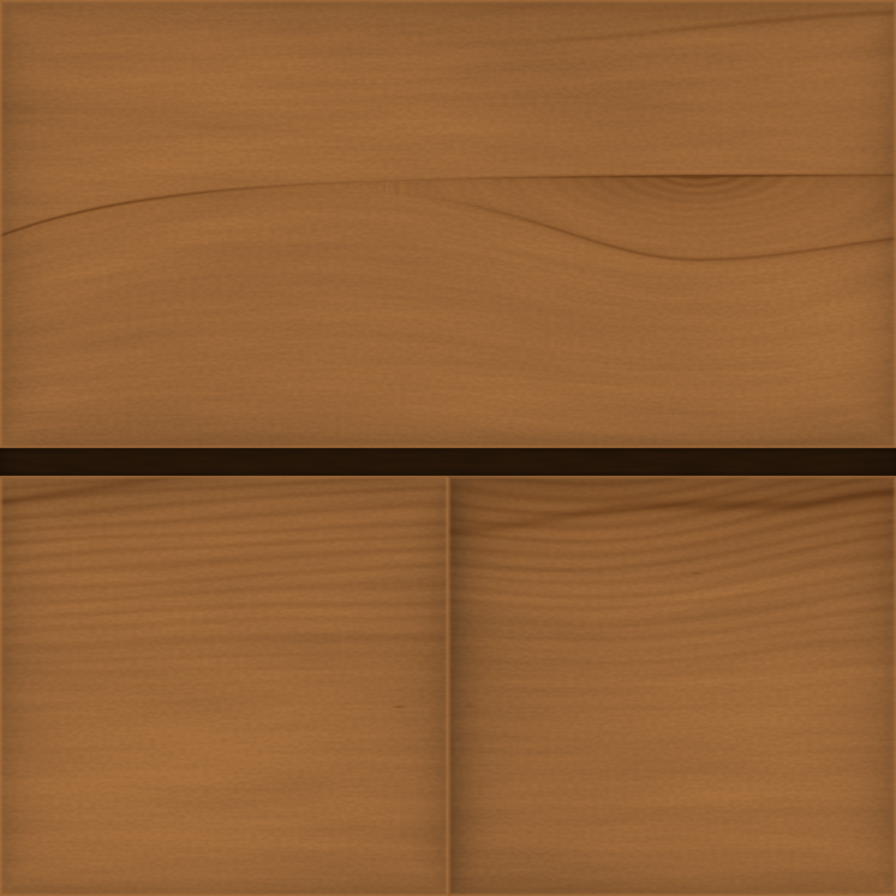
Write a WebGL 1 fragment shader that draws this texture.

```glsl
precision highp float;
// Three varnished wood panels: one wide board above a dark groove, two below.
// Gradient noise is stretched along bent grain coordinates; figure lines are
// soft strokes around curves, and each panel has a shaded border and lit rim.

uniform vec2 u_resolution;

#define WOOD vec3(0.612, 0.407, 0.225)
#define DEEP vec3(0.370, 0.205, 0.075)
#define GROOVE vec3(0.145, 0.084, 0.032)
#define RIM vec3(0.690, 0.455, 0.245)
#define GROOVE_LOW 0.469
#define GROOVE_HIGH 0.500
#define SEAM_X 0.500
#define FIBRE_GAIN 0.050
#define SPECKLE_GAIN 0.055
#define BORDER_SHADE 0.170
#define RIM_WIDTH 0.0028

vec2 hashGradient(vec2 cell) {
  vec3 p = fract(cell.xyx * vec3(0.1031, 0.1030, 0.0973));
  p += dot(p, p.yzx + 33.33);
  float angle = 6.2832 * fract((p.x + p.y) * p.z);
  return vec2(cos(angle), sin(angle));
}

float gradientNoise(vec2 p) {
  vec2 i = floor(p), f = fract(p);
  vec2 u = f * f * f * (f * (f * 6.0 - 15.0) + 10.0);
  float a = dot(hashGradient(i), f);
  float b = dot(hashGradient(i + vec2(1, 0)), f - vec2(1, 0));
  float c = dot(hashGradient(i + vec2(0, 1)), f - vec2(0, 1));
  float d = dot(hashGradient(i + vec2(1, 1)), f - vec2(1, 1));
  return mix(mix(a, b, u.x), mix(c, d, u.x), u.y);
}

// Fibres at rising frequency along the grain coordinate.
float fibres(vec2 grain) {
  float sum = 0.0, gain = 1.0;
  vec2 frequency = vec2(2.5, 28.0);
  for (int i = 0; i < 4; i++) {
    sum += gain * gradientNoise(grain * frequency + float(i) * 17.3);
    frequency *= vec2(1.8, 2.1);
    gain *= 0.8;
  }
  return sum;
}

float stroke(float dist, float width) {
  return exp(-dist * dist / (width * width));
}

float fleck(vec2 p, vec2 centre, float size) {
  return exp(-dot((p - centre) / vec2(size, size * 0.25), (p - centre) / vec2(size, size * 0.25)));
}

// Wide board: returns grain height in x, figure darkness in y.
vec2 wideBoard(vec2 p) {
  float joint = 0.805 - 0.068 * exp(-5.5 * p.x);
  float dx = p.x - 0.78;
  float bowl = 0.71 + mix(0.08, 0.036, step(0.0, dx)) * (1.0 - exp(-22.0 * dx * dx));
  float below = 1.0 - smoothstep(-0.001, 0.001, p.y - joint);
  float inBowl = below * smoothstep(-0.002, 0.002, p.y - bowl) * smoothstep(0.38, 0.46, p.x);

  float arch = -0.068 * exp(-5.5 * p.x) - 0.075 * stroke(dx, 0.24);
  float bent = p.y - arch * (0.25 + 0.75 * smoothstep(0.5, 0.74, p.y));
  float ring = length(vec2(dx * 0.39, p.y - 0.812));
  float upper = p.y - 0.035 * p.x * p.x * smoothstep(0.8, 0.98, p.y);
  float height = mix(upper, mix(bent, 0.4 - ring, inBowl), below);

  float figure = 0.55 * stroke(p.y - joint, 0.0019) * (0.6 + 0.4 * sin(p.x * 9.0 + 0.8));
  figure += 0.15 * below * exp(-max(joint - p.y, 0.0) / 0.012);
  figure += 0.33 * stroke(p.y - bowl, 0.0021) * smoothstep(0.41, 0.66, p.x);
  figure += 0.10 * stroke(p.y - bowl, 0.007) * smoothstep(0.41, 0.60, p.x);
  float rings = 0.5 + 0.5 * sin(ring * 720.0 + 2.0 * gradientNoise(p * 9.0));
  figure += inBowl * exp(-ring / 0.034) * (0.42 + 0.30 * rings);
  float crest = 0.950 + 0.037 * smoothstep(0.50, 1.05, p.x);
  figure += 0.28 * stroke(p.y - crest, 0.0035) * smoothstep(0.42, 0.85, p.x);
  figure += 0.10 * smoothstep(0.0, 0.03, p.y - crest) * smoothstep(0.3, 0.8, p.x);
  return vec2(height, figure);
}

// Lower boards: tight growth bands near the top, plainer wood beneath.
vec2 lowerBoard(vec2 p, float right) {
  float x = p.x - SEAM_X * right;
  float lift = smoothstep(0.12, 0.45, p.y);
  float slope = mix(0.085 * x - 0.055 * x * x, 0.05 * x - 0.02 * sin(x * 9.0), right);
  float height = p.y - slope * lift;
  float wander = gradientNoise(vec2(p.x * 3.0, height * 32.0) + right * 9.0);
  float bands = 0.5 + 0.5 * sin(height * 390.0 + 3.2 * wander);
  float figure = 0.17 * bands * bands * smoothstep(0.16, 0.40, p.y);

  float leftLine = stroke(p.y - 0.440 - 0.14 * x, 0.0045) * (1.0 - smoothstep(0.10, 0.26, x));
  float rightCurve = 0.408 + 0.028 * smoothstep(0.0, 0.24, x) + 0.014 * smoothstep(0.38, 0.5, x);
  float rightLine = stroke(p.y - rightCurve, 0.006) * (0.65 + 0.35 * smoothstep(0.1, 0.3, x));
  figure += mix(0.34 * leftLine, 0.36 * rightLine, right);
  figure += mix(0.06, 0.25, right) * smoothstep(0.33, 0.46, p.y);
  figure += 0.38 * fleck(p, vec2(0.445, 0.211), 0.006);
  figure += 0.24 * fleck(p, vec2(0.525, 0.212), 0.006);
  figure += 0.22 * fleck(p, vec2(0.777, 0.360), 0.005);
  return vec2(height, figure);
}

void main() {
  vec2 p = gl_FragCoord.xy / u_resolution;
  float pixel = 1.0 / u_resolution.y;
  float top = step(0.5 * (GROOVE_LOW + GROOVE_HIGH), p.y);
  float right = step(SEAM_X, p.x) * (1.0 - top);
  vec2 board = top > 0.5 ? wideBoard(p) : lowerBoard(p, right);

  // Grain, broad tonal drift and fine pores.
  float tone = FIBRE_GAIN * fibres(vec2(p.x + right * 5.0, board.x + top * 3.0));
  tone += 0.07 * gradientNoise(p * vec2(2.5, 5.0) + 4.0);
  tone += SPECKLE_GAIN * gradientNoise(p * vec2(150.0, 290.0));
  vec3 color = mix(WOOD * (1.0 + tone), DEEP, clamp(board.y, 0.0, 0.8));

  // Border shading and bright bevel around the current panel.
  vec2 low = vec2(SEAM_X * right, GROOVE_HIGH * top);
  vec2 high = vec2(mix(SEAM_X + 0.5 * right, 1.0, top), mix(GROOVE_LOW, 1.0, top));
  vec2 inset = min(p - low, high - p);
  float edge = max(min(inset.x, inset.y), 0.0);
  color *= 1.0 - BORDER_SHADE * exp(-edge / 0.025);
  color *= 1.0 - 0.20 * right * exp(-max(p.x - SEAM_X, 0.0) / 0.022);
  color = mix(color, RIM, 0.62 * stroke(edge, max(RIM_WIDTH, pixel)));

  // Recessed groove with softly darkened lips.
  float depth = min(p.y - GROOVE_LOW, GROOVE_HIGH - p.y);
  vec3 recess = GROOVE * (1.0 - 0.25 * stroke(depth, 0.004));
  recess *= 1.0 - 0.20 * exp(-min(p.x, 1.0 - p.x) / 0.012);
  recess *= 1.0 + 0.15 * gradientNoise(p * vec2(20.0, 180.0));
  color = mix(color, recess, smoothstep(-pixel, pixel, depth));
  gl_FragColor = vec4(color, 1.0);
}
```
